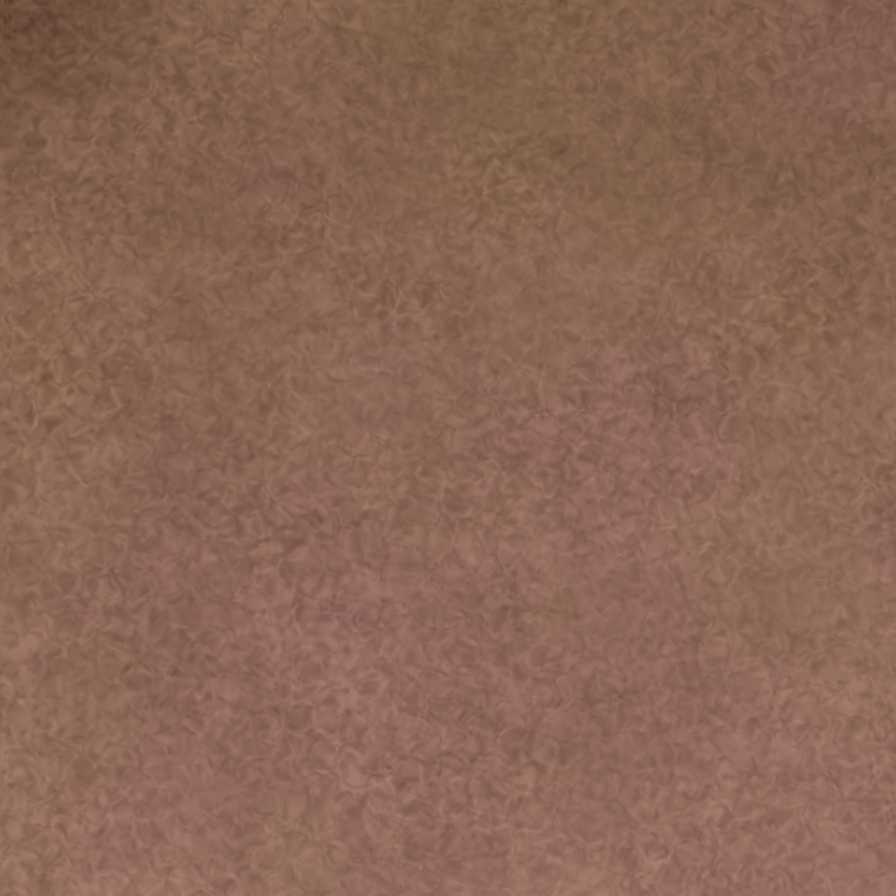
Give the GLSL for this texture, as a WebGL 1 fragment shader.

```glsl
precision highp float;
// Soft brown suede: a vertical light falloff with a shaded upper-left corner,
// cloudy patches of tone and hue, a fine curly nap made from warped noise,
// and sparse pale fibres and dark pits scattered through jittered cells.

uniform vec2 u_resolution;

const vec3 SUEDE = vec3(0.545, 0.402, 0.339);
const vec3 TONE_AXIS = vec3(1.0, 0.86, 0.79);
const vec3 PINK_AXIS = vec3(0.15, -0.45, 0.75);

float hash(vec2 p) {
  return fract(sin(dot(p, vec2(127.1, 311.7))) * 43758.5453);
}

// Smooth value noise in the range -1 to 1.
float noise(vec2 p) {
  vec2 cell = floor(p);
  vec2 f = fract(p);
  f = f * f * (3.0 - 2.0 * f);
  float low = mix(hash(cell), hash(cell + vec2(1.0, 0.0)), f.x);
  float high = mix(hash(cell + vec2(0.0, 1.0)), hash(cell + vec2(1.0, 1.0)), f.x);
  return 2.0 * mix(low, high, f.y) - 1.0;
}

vec2 rotate(vec2 p, float angle) {
  float c = cos(angle);
  float s = sin(angle);
  return vec2(c * p.x - s * p.y, s * p.x + c * p.y);
}

// Layered noise, turned at each octave to hide the lattice.
float clouds(vec2 p) {
  float sum = 0.0;
  float weight = 0.5;
  for (int i = 0; i < 4; i++) {
    sum += weight * noise(p);
    p = rotate(p, 0.65) * 2.03 + 17.3;
    weight *= 0.6;
  }
  return sum;
}

// Fine curled grain: two noise scales bent by a slower field.
float nap(vec2 uv) {
  vec2 bend = vec2(noise(uv * 62.0 + 5.0), noise(uv * 62.0 + 41.0));
  vec2 p = uv + 0.006 * bend;
  float coarse = noise(rotate(p, 0.5) * 115.0);
  float fine = noise(rotate(p, 1.2) * 195.0 + 9.0);
  return 0.55 * coarse + 0.55 * fine;
}

// Soft short strokes, one possible per cell, with their ends faded.
float strokes(vec2 uv, float cells, float chance, vec2 size, float spread, float seed) {
  vec2 p = uv * cells;
  vec2 home = floor(p);
  float cover = 0.0;
  for (int y = -1; y <= 1; y++) {
    for (int x = -1; x <= 1; x++) {
      vec2 cell = home + vec2(float(x), float(y));
      vec2 key = cell + seed;
      vec2 center = cell + vec2(hash(key + 3.1), hash(key + 7.7));
      float angle = (hash(key + 11.3) - 0.5) * spread;
      vec2 d = rotate(p - center, angle) / cells;
      d.y += 8.0 * d.x * d.x * (hash(key + 19.9) - 0.5);
      d /= size * mix(0.6, 1.2, hash(key + 23.5));
      float present = step(hash(key + 29.2), chance);
      cover += present * exp(-dot(d, d));
    }
  }
  return min(cover, 1.0);
}

void main() {
  vec2 uv = gl_FragCoord.xy / u_resolution;

  // Broad light and the shaded corner.
  float tone = 0.085 * (0.5 - uv.y);
  float corner = length((uv - vec2(0.0, 1.0)) * vec2(1.0, 1.3));
  tone -= 0.12 * exp(-corner * corner / 0.018);

  // Cloudy wear, slightly wider than tall.
  tone += 0.034 * clouds(uv * vec2(5.0, 7.0) + 3.0);
  tone += 0.020 * clouds(uv * vec2(15.0, 23.0) + 31.0);

  // Nap, fibres and pits.
  float contrast = 0.8 + 0.25 * noise(uv * 9.0 + 60.0);
  tone += 0.080 * contrast * nap(uv);
  tone += 0.040 * strokes(uv, 17.0, 0.28, vec2(0.017, 0.0022), 1.6, 13.0);
  tone += 0.030 * strokes(uv, 34.0, 0.30, vec2(0.007, 0.0020), 6.3, 47.0);
  tone -= 0.050 * strokes(uv, 24.0, 0.16, vec2(0.006, 0.0035), 2.0, 71.0);

  // Hue drifts between ochre and pink, pinker toward the bottom.
  float pink = 0.026 * clouds(uv * vec2(3.2, 4.0) + 83.0);
  pink += 0.014 * (0.45 - uv.y);

  gl_FragColor = vec4(SUEDE + TONE_AXIS * tone + PINK_AXIS * pink, 1.0);
}
```
